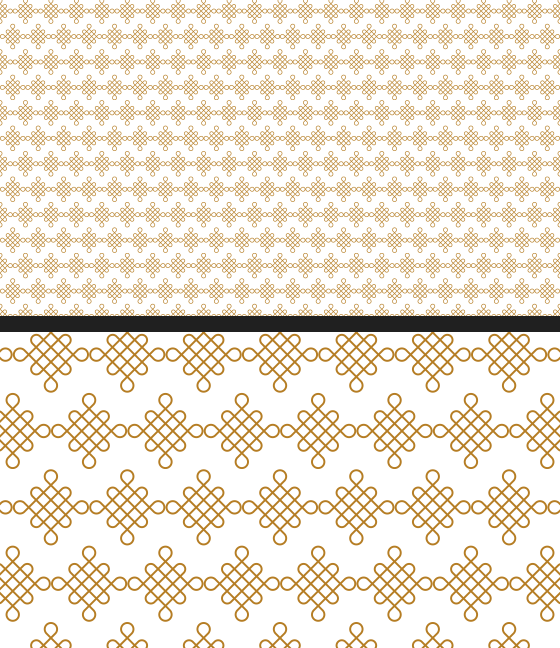
Top: the whole. Bottom: its middle third, enlarged.
Give the GLSL for this pattern, as a Shadertoy shader.

```glsl
// Half-drop rows of golden looped knots on white.
// Each knot is a 3x3 diagonal lattice with lobes on its sides and teardrop loops
// at its tips, folded into one octant and drawn as a stroked distance field.

const float REPEATS    = 22.0;    // knots across the canvas; one cell is 1 unit
const float ROW_OFFSET = -0.02;   // height of the lowest row's centre, in cells
const float TIP        = 0.29;    // centre to the crossing under each loop
const float LOOP_R     = 0.081;   // radius of the teardrop loops
const float LOBE_STEM  = 0.065;   // straight part of a lobe outside the lattice
const float LINE_WIDTH = 0.0255;
const int   SAMPLES    = 3;       // subsamples per pixel side
const vec3  PAPER      = vec3(1.0);
const vec3  GOLD       = vec3(0.71, 0.49, 0.14);

float segmentDist(vec2 p, vec2 a, vec2 b) {
    vec2 ab = b - a;
    return length(p - a - ab * clamp(dot(p - a, ab) / dot(ab, ab), 0.0, 1.0));
}

// Distance to the centre line of one knot
float knotDist(vec2 p) {
    // Fold to one octant, with axes along the lattice diagonals
    p = abs(p);
    vec2 q = vec2(p.x + p.y, abs(p.x - p.y)) * inversesqrt(2.0);

    float side = TIP * inversesqrt(2.0);
    float inner = side / 3.0;
    float stemEnd = side + LOBE_STEM;
    float loopMid = side + LOOP_R;

    // Lattice strands
    float d = segmentDist(q, vec2(inner, 0.0), vec2(inner));
    d = min(d, segmentDist(q, vec2(inner), vec2(stemEnd, inner)));
    d = min(d, segmentDist(q, vec2(side, 0.0), vec2(side)));
    d = min(d, segmentDist(q, vec2(side), vec2(loopMid, side)));

    // Rounded lobe end and teardrop loop
    if (q.x > stemEnd) d = min(d, abs(length(q - vec2(stemEnd, 0.0)) - inner));
    if (q.x > loopMid) d = min(d, abs(length(q - vec2(loopMid)) - LOOP_R));
    return d;
}

// Shift every second row by half a cell
vec2 halfDropCell(vec2 p) {
    p.y -= ROW_OFFSET;
    float row = floor(p.y + 0.5);
    p.x += 0.5 * mod(row, 2.0);
    return fract(p + 0.5) - 0.5;
}

// Part of a sample of the given size that the stroke covers
float strokeCoverage(float d, float size) {
    float halfWidth = 0.5 * LINE_WIDTH;
    float near = max(d - 0.5 * size, -halfWidth);
    float far = min(d + 0.5 * size, halfWidth);
    return clamp((far - near) / size, 0.0, 1.0);
}

void mainImage(out vec4 fragColor, in vec2 fragCoord) {
    float cellsPerPixel = REPEATS / iResolution.x;
    float sampleSize = cellsPerPixel / float(SAMPLES);

    // Average subsamples so fine crossings stay crisp
    float ink = 0.0;
    for (int j = 0; j < SAMPLES; j++) {
        for (int i = 0; i < SAMPLES; i++) {
            vec2 jitter = (vec2(i, j) + 0.5) / float(SAMPLES) - 0.5;
            vec2 cell = halfDropCell((fragCoord + jitter) * cellsPerPixel);
            ink += strokeCoverage(knotDist(cell), sampleSize);
        }
    }
    ink /= float(SAMPLES * SAMPLES);

    fragColor = vec4(mix(PAPER, GOLD, ink), 1.0);
}
```
